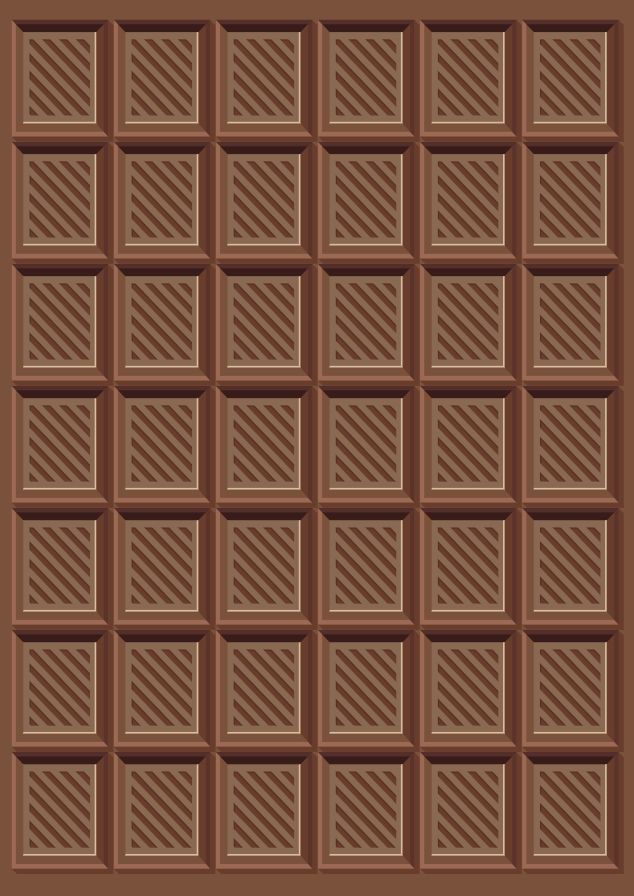
Write a WebGL 2 fragment shader that draws this pattern.

```glsl
#version 300 es
precision highp float;

uniform vec2 u_resolution;
out vec4 fragColor;

// Layout in artboard units, y pointing down
const vec2 ARTBOARD = vec2(544.0, 768.0);
const vec2 GRID = vec2(6.0, 7.0);
const vec2 GRID_ORIGIN = vec2(10.0, 17.0);
const vec2 PITCH = vec2(87.6, 104.6);
const vec2 BLOCK = vec2(82.7, 100.0);
const vec2 FACE_MIN = vec2(10.0, 10.5);
const vec2 FACE_MAX = vec2(72.6, 88.8);
const vec2 PANEL_MIN = vec2(15.3, 16.7);
const vec2 PANEL_MAX = vec2(67.2, 82.0);
const float SHADOW_LENGTH = 4.5;
const float RIM = 0.36;
const float STRIPE_PERIOD = 14.5;

const vec3 BASE = vec3(0.48, 0.32, 0.23);
const vec3 GROOVE = vec3(0.41, 0.24, 0.17);
const vec3 FACE = vec3(0.54, 0.41, 0.32);
const vec3 RIM_LIGHT = vec3(0.61, 0.41, 0.33);
const vec3 RIM_DARK = vec3(0.33, 0.18, 0.17);
const vec3 BEVEL_DARK = vec3(0.22, 0.11, 0.10);
const vec3 GROOVE_SHADE = vec3(0.35, 0.19, 0.14);
const vec3 CREAM = vec3(0.86, 0.74, 0.63);

// Coverage of a signed distance, positive inside
float fill(float d, float px) {
    return clamp(d / px + 0.5, 0.0, 1.0);
}

float boxInside(vec2 p, vec2 lo, vec2 hi) {
    vec2 d = min(p - lo, hi - p);
    return min(d.x, d.y);
}

// Block outline swept towards the lower right
float castShadow(vec2 p, vec2 size, float reach) {
    float body = boxInside(p, vec2(0.0), size + reach);
    float lowerLeft = p.x - (p.y - size.y);
    float upperRight = p.y - (p.x - size.x);
    return min(body, min(lowerLeft, upperRight) * 0.707);
}

// Four mitred slopes, each with an outer rim
vec3 bevelColor(vec2 p, float px) {
    vec2 nearSide = p / FACE_MIN;
    vec2 farSide = (BLOCK - p) / (BLOCK - FACE_MAX);
    vec2 depth = min(nearSide, farSide);
    vec2 isFar = step(farSide, nearSide);
    vec2 rim = vec2(fill((RIM - depth.x) * 10.0, px),
                    fill((RIM - depth.y) * 10.5, px));

    vec3 left = mix(BASE, RIM_LIGHT, rim.x);
    vec3 right = mix(GROOVE, RIM_DARK, rim.x * 0.65);
    vec3 top = mix(BEVEL_DARK, RIM_DARK, rim.y);
    vec3 bottom = mix(BASE, RIM_LIGHT, rim.y);
    vec3 sides = mix(left, right, isFar.x);
    vec3 ends = mix(top, bottom, isFar.y);
    return mix(sides, ends, fill((depth.x - depth.y) * 7.2, px));
}

// Raised diagonal ribs over a sunken panel
vec3 panelColor(vec2 p, float px) {
    float across = p.x - p.y * 0.96 - 7.0;
    float offset = (fract(across / STRIPE_PERIOD + 0.5) - 0.5) * STRIPE_PERIOD;
    float rib = fill((3.75 - abs(offset)) * 0.72, px);
    float ribShade = fill((2.9 - abs(offset + 2.6)) * 0.72, px);
    float edgeShade = fill(1.2 - min(p.x, p.y), px);
    vec3 color = mix(GROOVE, GROOVE_SHADE, max(ribShade, edgeShade));
    return mix(color, FACE, rib);
}

vec3 blockColor(vec2 p, float px) {
    vec3 color = mix(BASE, GROOVE, fill(castShadow(p, BLOCK, SHADOW_LENGTH), px));
    color = mix(color, bevelColor(p, px), fill(boxInside(p, vec2(0.0), BLOCK), px));

    // Face with a bright line along its right and lower edges
    float face = fill(boxInside(p, FACE_MIN, FACE_MAX), px);
    vec2 edge = FACE_MAX - p;
    float highlight = fill(1.4 - min(edge.x, edge.y), px);
    color = mix(color, mix(FACE, CREAM, highlight), face);

    float panel = fill(boxInside(p, PANEL_MIN, PANEL_MAX), px);
    return mix(color, panelColor(p - PANEL_MIN, px), panel);
}

void main() {
    vec2 uv = gl_FragCoord.xy / u_resolution;
    vec2 q = vec2(uv.x, 1.0 - uv.y) * ARTBOARD - GRID_ORIGIN;
    float px = max(ARTBOARD.x / u_resolution.x, ARTBOARD.y / u_resolution.y);

    // Edge blocks also cover the plain margin
    vec2 cell = clamp(floor(q / PITCH), vec2(0.0), GRID - 1.0);
    fragColor = vec4(blockColor(q - cell * PITCH, px), 1.0);
}
```
